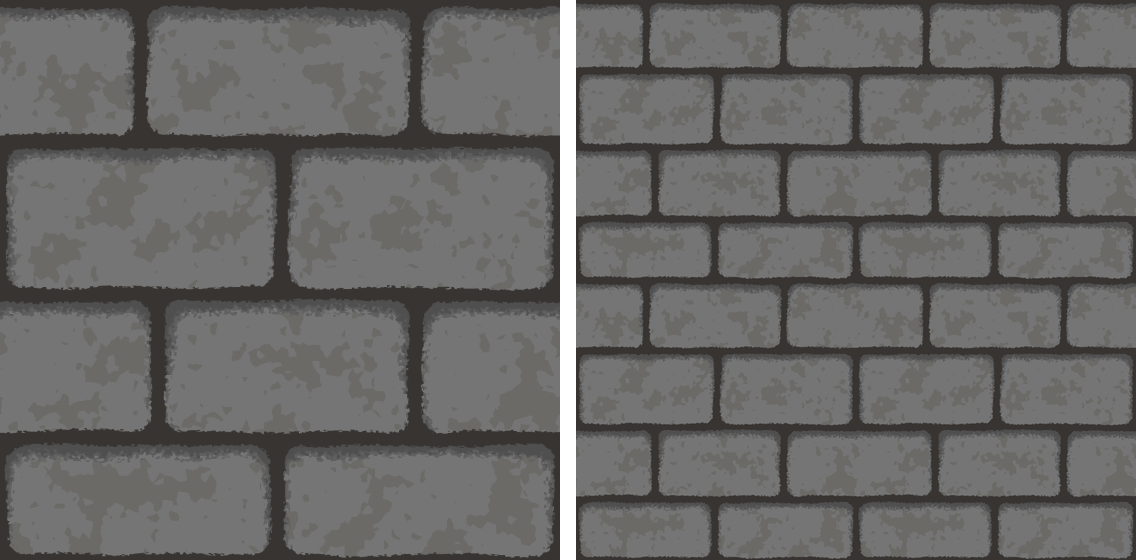
Left, the tile; right, the same tile 2 across and 2 down.
Reproduce this texture procedurally as a three.js fragment shader.

```glsl
// Worn grey stone blocks in running bond: four uneven courses of two blocks.
// Each block is a rounded box with a shaded rim; Voronoi cells chip its edges
// and gradient noise, sampled per cell, stains its face. All parts wrap.
varying vec2 vUv;

const vec3 MORTAR = vec3(0.22, 0.205, 0.195);
const vec3 FACE = vec3(0.46, 0.46, 0.46);
const vec3 STAIN = vec3(0.42, 0.415, 0.405);
const vec3 RIM_LIGHT = vec3(0.375, 0.375, 0.375);
const vec3 RIM_DARK = vec3(0.315, 0.31, 0.31);

// Course floors, and the two joints of each course, from the bottom up
const vec4 FLOORS = vec4(0.0, 0.219, 0.476, 0.750);
const vec2 JOINTS_0 = vec2(0.0, 0.496);
const vec2 JOINTS_1 = vec2(0.283, 0.741);
const vec2 JOINTS_2 = vec2(0.0, 0.504);
const vec2 JOINTS_3 = vec2(0.251, 0.743);
const float BED_SHIFT = 0.0026;

const float JOINT_HALF = 0.0125;
const float CORNER = 0.034;
const float WOBBLE = 0.009;
const float WOBBLE_FREQ = 7.0;
const float CHIP_CELLS = 180.0;
const float CHIP_DEPTH = 0.005;
const float RIM_SIDE = 0.013;
const float RIM_TOP = 0.022;
const float RIM_RAGGED = 0.014;
const float STAIN_CELLS = 72.0;
const float STAIN_LEVEL = 0.23;
const float SHARD_LEVEL = 0.40;
const float TAP = 0.0005;

vec2 hash2(vec2 p) {
  vec3 a = fract(p.xyx * vec3(0.1031, 0.1030, 0.0973));
  a += dot(a, a.yzx + 33.33);
  return fract((a.xx + a.yz) * a.zy);
}

float corner(vec2 cell, vec2 offset, vec2 f, float n) {
  float angle = 6.2832 * hash2(mod(cell + offset, n) + n).x;
  return dot(vec2(cos(angle), sin(angle)), f - offset);
}

// Gradient noise with n periods across the tile
float noise(vec2 p, float n) {
  vec2 i = floor(p * n);
  vec2 f = fract(p * n);
  vec2 u = f * f * f * (f * (f * 6.0 - 15.0) + 10.0);
  float low = mix(corner(i, vec2(0.0), f, n), corner(i, vec2(1.0, 0.0), f, n), u.x);
  float high = mix(corner(i, vec2(0.0, 1.0), f, n), corner(i, vec2(1.0), f, n), u.x);
  return mix(low, high, u.y);
}

// Nearest Voronoi seed in xy, its random value in z
vec3 nearestCell(vec2 p, float n) {
  vec2 base = floor(p * n);
  vec3 nearest = vec3(0.0);
  float best = 9.0;
  for (int j = -1; j <= 1; j++) {
    for (int i = -1; i <= 1; i++) {
      vec2 cell = base + vec2(float(i), float(j));
      vec2 rnd = hash2(mod(cell, n) + 0.5);
      vec2 delta = cell + rnd - p * n;
      float dist = dot(delta, delta);
      if (dist < best) {
        best = dist;
        nearest = vec3((cell + rnd) / n, fract(rnd.x * 17.0 + rnd.y * 31.0));
      }
    }
  }
  return nearest;
}

float roundBox(vec2 p, vec2 halfSize, float radius) {
  vec2 q = abs(p) - halfSize + radius;
  return length(max(q, 0.0)) + min(max(q.x, q.y), 0.0) - radius;
}

vec3 wall(vec2 uv) {
  // Find the block and the position from its centre
  vec2 p = fract(uv + vec2(0.0, BED_SHIFT));
  float row = dot(step(FLOORS.yzw, vec3(p.y)), vec3(1.0));
  vec2 span = row < 0.5 ? FLOORS.xy : row < 1.5 ? FLOORS.yz
            : row < 2.5 ? FLOORS.zw : vec2(FLOORS.w, 1.0);
  vec2 joints = row < 0.5 ? JOINTS_0 : row < 1.5 ? JOINTS_1
              : row < 2.5 ? JOINTS_2 : JOINTS_3;
  float x = fract(p.x - joints.x);
  float split = joints.y - joints.x;
  float col = step(split, x);
  float width = mix(split, 1.0 - split, col);
  vec2 local = vec2(x - col * split - 0.5 * width, p.y - 0.5 * (span.x + span.y));
  vec2 halfSize = 0.5 * vec2(width, span.y - span.x) - JOINT_HALF;

  // Uneven outline with chipped edges
  vec2 seed = hash2(vec2(row, col) + 5.0);
  local += WOBBLE * vec2(noise(p + seed, WOBBLE_FREQ), noise(p + seed.yx + 0.37, WOBBLE_FREQ));
  vec3 chip = nearestCell(p, CHIP_CELLS);
  float outline = roundBox(local, halfSize, CORNER * (0.75 + 0.5 * seed.x));
  outline += CHIP_DEPTH * (chip.z - 0.5);

  // Stains and small shards, snapped to angular cells
  vec2 bent = p + 0.006 * vec2(noise(p, 45.0), noise(p + 0.41, 45.0));
  vec3 flake = nearestCell(bent, STAIN_CELLS);
  float stain = noise(flake.xy + seed, 9.0) + 0.45 * noise(flake.xy, 26.0) + 0.25 * (flake.z - 0.5);
  float shard = noise(mix(bent, flake.xy, 0.5), 56.0);
  vec3 color = mix(FACE, STAIN, max(step(STAIN_LEVEL, stain), step(SHARD_LEVEL, shard)));

  // Rim shade, deepest along the top and absent below
  vec2 inset = vec2(RIM_SIDE, 0.5 * RIM_TOP);
  float rim = roundBox(local + vec2(0.0, inset.y), halfSize - inset, CORNER);
  rim += RIM_RAGGED * (chip.z - 0.5) + 0.014 * noise(p + seed, 8.0);
  rim += 0.004 * local.y / halfSize.y;
  color = mix(color, RIM_LIGHT, step(0.004, rim));
  color = mix(color, RIM_DARK, smoothstep(0.008, 0.016, rim));
  return mix(color, MORTAR, smoothstep(-0.0008, 0.0008, outline));
}

void main() {
  // Four taps smooth the cell edges
  vec3 sum = wall(vUv + vec2(TAP, TAP)) + wall(vUv + vec2(-TAP, TAP))
           + wall(vUv + vec2(TAP, -TAP)) + wall(vUv - vec2(TAP, TAP));
  gl_FragColor = vec4(0.25 * sum, 1.0);
}
```
